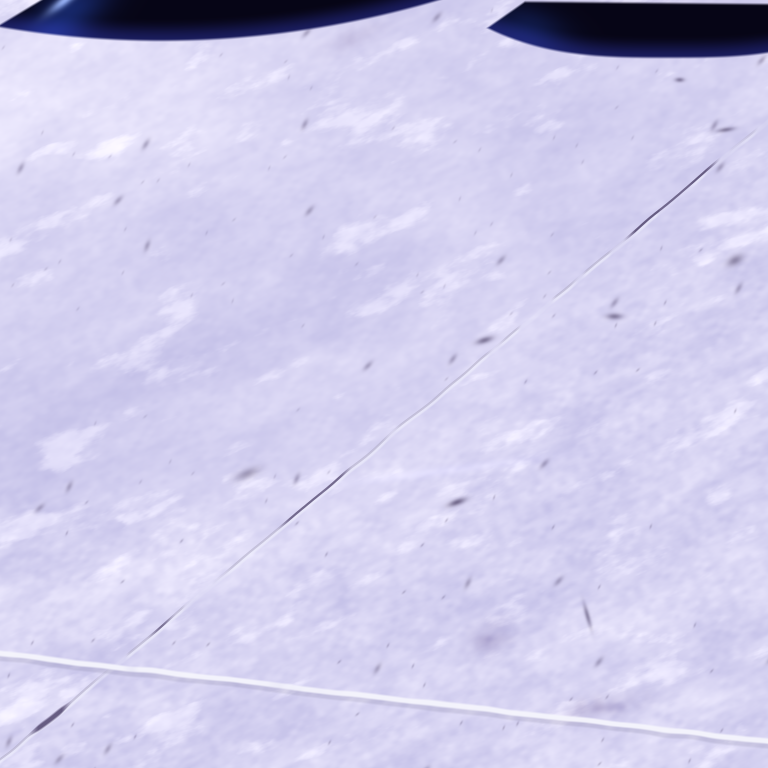
Write a three.js fragment shader that draws this texture.

```glsl
// Sunlit lavender stone paving with two dark shadows, a diagonal crack and a white seam.
varying vec2 vUv;

float hash(vec2 p) {
  vec3 q = fract(vec3(p.xyx) * 0.1031);
  q += dot(q, q.yzx + 33.33);
  return fract((q.x + q.y) * q.z);
}

float noise(vec2 p) {
  vec2 i = floor(p), f = fract(p);
  f = f * f * (3.0 - 2.0 * f);
  return mix(mix(hash(i), hash(i + vec2(1, 0)), f.x),
             mix(hash(i + vec2(0, 1)), hash(i + vec2(1, 1)), f.x), f.y);
}

float fbm(vec2 p) {
  float sum = 0.0, amp = 0.5;
  for (int i = 0; i < 5; i++) {
    sum += amp * noise(p);
    p = mat2(1.6, 1.2, -1.2, 1.6) * p + 17.3;
    amp *= 0.52;
  }
  return sum;
}

vec2 turn(vec2 p, float a) {
  return vec2(cos(a) * p.x + sin(a) * p.y, cos(a) * p.y - sin(a) * p.x);
}

// Soft ellipse: 1 at its centre, fading outward
float blob(vec2 p, vec2 centre, vec2 radius, float angle) {
  vec2 q = turn(p - centre, angle) / radius;
  return exp(-dot(q, q));
}

float stroke(float d, float halfWidth) {
  return 1.0 - smoothstep(halfWidth * 0.4, halfWidth * 1.4, abs(d));
}

// Mask of the span from a to b with faded ends
float span(float x, float a, float b) {
  return smoothstep(a - 0.01, a + 0.01, x) * (1.0 - smoothstep(b - 0.01, b + 0.01, x));
}

// Sparse dark flecks, one chance per grid cell
float flecks(vec2 p, float cells, float chance) {
  vec2 id = floor(p * cells);
  vec2 offset = 0.3 + 0.4 * vec2(hash(id + 3.1), hash(id + 8.7));
  vec2 q = turn(fract(p * cells) - offset, 0.3 + 0.5 * hash(id + 5.0));
  return step(hash(id), chance) * exp(-dot(q * vec2(7, 16), q * vec2(7, 16)));
}

// Shadow colour: black core, blue lower rim; h is the height above its lower edge
vec3 shadeColor(float h, float blue) {
  vec3 c = mix(vec3(0.10, 0.11, 0.36), vec3(0.025, 0.02, 0.085), smoothstep(0.0, 0.03, h));
  return c + vec3(0.06, 0.13, 0.32) * blue;
}

void main() {
  vec2 p = vUv;
  float crack = (p.y - 0.01 - 0.834 * p.x) * 0.768;
  crack += 0.003 * (noise(p * 25.0) - 0.5);
  float rough = mix(0.55, 1.0, smoothstep(-0.1, 0.15, -crack));
  rough = max(rough, 1.0 - smoothstep(0.3, 0.45, p.y));

  // Stone: broad tone, slanted streaks and grain
  vec2 s = turn(p, 0.42);
  float tone = 0.06 * blob(p, vec2(0.06, 0.86), vec2(0.26, 0.12), 0.3);
  tone += 0.02 * blob(p, vec2(0.3, 0.93), vec2(0.4, 0.06), 0.0);
  tone -= 0.035 * blob(p, vec2(0.04, 0.40), vec2(0.22, 0.05), 0.1);
  tone -= 0.018 * blob(p, vec2(0.28, 0.62), vec2(0.35, 0.16), 0.5);
  tone += 0.022 * blob(p, vec2(0.2, 0.28), vec2(0.3, 0.08), 0.3);
  tone += 0.11 * (fbm(s * vec2(6, 13)) - 0.48);
  tone += 0.10 * rough * (fbm(s * vec2(24, 50) + 9.0) - 0.48);
  tone += 0.05 * rough * (noise(s * vec2(95, 150)) - 0.5);
  float pale = smoothstep(0.60, 0.78, fbm(s * vec2(13, 34) + 40.0));
  vec3 color = vec3(0.83, 0.817, 0.943) + tone * vec3(1.0, 1.0, 0.55);
  color += 0.075 * pale * vec3(1.0, 1.0, 0.6);
  color += 0.035 * blob(p, vec2(0.58, 0.387), vec2(0.12, 0.006), 0.13);

  // Stains and flecks
  float stain = blob(p, vec2(0.64, 0.17), vec2(0.025, 0.018), 0.4);
  stain += blob(p, vec2(0.78, 0.08), vec2(0.05, 0.014), 0.2);
  stain += 0.6 * blob(p, vec2(0.46, 0.95), vec2(0.04, 0.012), 0.4);
  color -= stain * (0.05 + 0.15 * noise(p * 90.0)) * vec3(0.8, 0.9, 0.7);
  float dark = 0.35 * flecks(s, 19.0, 0.08) + 0.25 * rough * flecks(s + 0.37, 43.0, 0.06);
  dark += 0.75 * blob(p, vec2(0.595, 0.346), vec2(0.012, 0.004), 0.35);
  dark += 0.65 * blob(p, vec2(0.631, 0.557), vec2(0.011, 0.004), 0.3);
  dark += 0.55 * blob(p, vec2(0.957, 0.661), vec2(0.011, 0.006), 0.5);
  dark += 0.6 * blob(p, vec2(0.800, 0.588), vec2(0.010, 0.004), 0.0);
  dark += 0.6 * blob(p, vec2(0.945, 0.831), vec2(0.011, 0.003), 0.15);
  dark += 0.6 * blob(p, vec2(0.885, 0.896), vec2(0.006, 0.003), 0.0);
  dark += 0.45 * blob(p, vec2(0.322, 0.383), vec2(0.016, 0.006), 0.4);
  dark += 0.55 * blob(p, vec2(0.765, 0.198), vec2(0.016, 0.003), -1.3);
  color = mix(color, vec3(0.33, 0.29, 0.43), min(dark, 1.0));

  // Diagonal crack: pale dashes with dark stretches
  float dash = smoothstep(0.3, 0.6, noise(vec2(p.x * 45.0, 2.0)));
  color = mix(color, vec3(0.93, 0.93, 0.99), stroke(crack + 0.002, 0.003) * (0.2 + 0.5 * dash));
  float gap = 0.9 * span(p.x, 0.82, 0.93) + 0.65 * span(p.x, 0.37, 0.45);
  gap += 0.9 * span(p.x, 0.045, 0.085) + 0.6 * span(p.x, 0.2, 0.22) + 0.25 * dash;
  float gapWidth = 0.0016 + 0.002 * span(p.x, 0.045, 0.085);
  color = mix(color, vec3(0.40, 0.36, 0.51), stroke(crack, gapWidth) * min(gap, 1.0));

  // White seam
  float seam = p.y - 0.149 + 0.114 * p.x + 0.003 * (noise(p * 30.0) - 0.5);
  float solid = mix(smoothstep(0.2, 0.5, noise(vec2(p.x * 35.0, 7.0))), 1.0, smoothstep(0.1, 0.5, p.x));
  color -= 0.07 * stroke(seam + 0.006, 0.004);
  color = mix(color, vec3(0.96, 0.96, 0.99), stroke(seam, 0.0038) * (0.3 + 0.65 * solid));

  // Left shadow, with a prismatic glint near its tip
  float h = p.y - 0.9466 - 0.405 * (p.x - 0.21) * (p.x - 0.21);
  float top = 0.974 + 0.6 * (p.x - 0.01) - p.y;
  vec3 shade = shadeColor(h, blob(p, vec2(0.09, 0.985), vec2(0.06, 0.03), 0.6));
  shade += vec3(0.5, 0.55, 0.6) * blob(p, vec2(0.085, 1.0), vec2(0.026, 0.006), 0.65);
  color = mix(color, shade, smoothstep(-0.002, 0.003, min(h, top)));

  // Right shadow, under a thin pale strip
  h = p.y - 0.9245 - 2.97 * pow(abs(p.x - 0.87), 3.0);
  top = min(0.9635 + 0.7 * (p.x - 0.634), 0.998 - 0.01 * (p.x - 0.7)) - p.y;
  shade = shadeColor(h, 0.6 * blob(p, vec2(0.69, 0.965), vec2(0.05, 0.025), -0.3));
  color = mix(color, shade, smoothstep(-0.002, 0.003, min(h, top)));

  gl_FragColor = vec4(clamp(color, 0.0, 1.0), 1.0);
}
```
